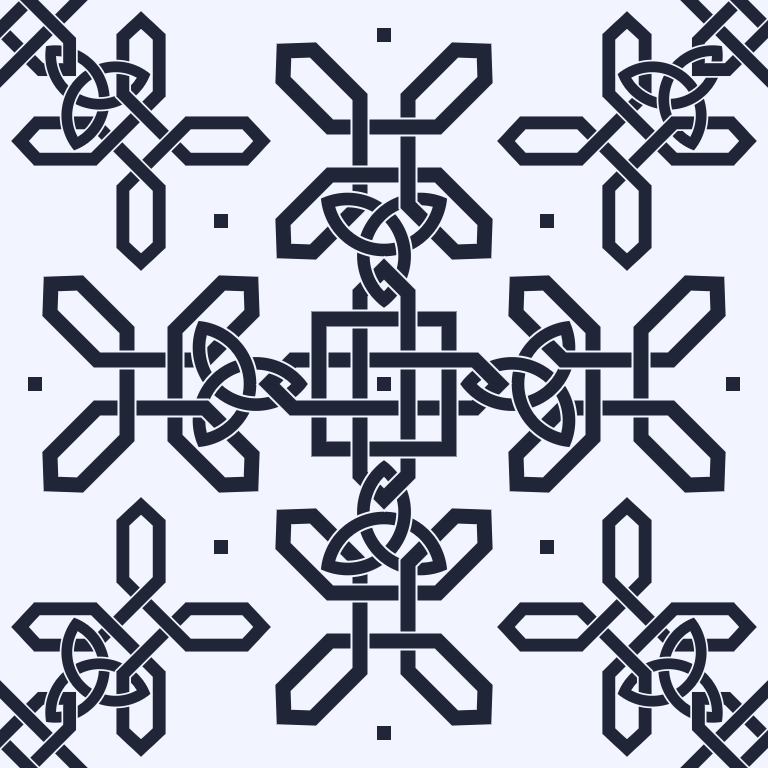
A Shadertoy shader for this pattern:

```glsl
// Interlaced knotwork: a woven star in the middle of the tile and a smaller,
// turned star on its corners. Each star is a square knot with four arms of
// triquetra and looped cross; strands are distance bands laid over each other.

const float TILE = 768.0;         // design units across the canvas
const float HALF_WIDTH = 7.5;     // half width of a strand
const float KNOT_HALF = 6.3;      // half width of a triquetra strand
const float GAP = 2.0;            // light edge beside an upper strand
const float RAIL = 24.0;          // offset of paired strands from their axis
const float SQUARE = 65.0;        // half side of the middle square
const float LINK_TIP = 115.0;     // tip of the long middle links
const float CROSS_AT = 233.0;     // arm position of the looped cross
const float KNOT_AT = 149.0;      // arm position of the triquetra
const float KNOT_OFFSET = 42.0;   // triquetra circle centres
const float KNOT_RADIUS = 57.0;   // triquetra circle radius
const float CORNER_SCALE = 0.856;
const float DOT_HALF = 7.0;
const float DOT_AXIS = 349.0;
const float DOT_DIAGONAL = 163.0;
const float DIAG = 0.70710678;
const vec3 PAPER = vec3(0.95, 0.96, 1.0);
const vec3 INK = vec3(0.125, 0.145, 0.22);

float pixelSize;

float cover(float d) { return clamp(0.5 - d / pixelSize, 0.0, 1.0); }

// Lay a strand on top, clearing a thin gap beside it
void lay(inout float ink, float d) {
    ink = max(ink * (1.0 - cover(d - GAP)), cover(d));
}

float squareBox(vec2 p, float h) { return max(abs(p.x), abs(p.y)) - h; }

// Long link with pointed ends along x
float linkBand(vec2 p) {
    vec2 a = abs(p);
    return abs(max(a.y - RAIL, (a.x + a.y - LINK_TIP) * DIAG)) - HALF_WIDTH;
}

// Closed loop on each diagonal of the cross
float loopBand(vec2 a) {
    float hi = max(a.x, a.y), lo = min(a.x, a.y);
    float side = max(RAIL - lo, (hi - lo - 30.0) * DIAG);
    return abs(max(side, hi + 0.035 * lo - 103.5)) - HALF_WIDTH;
}

vec2 knotCentre(int i) {
    float t = float(i) * 2.0943951;
    return KNOT_OFFSET * vec2(cos(t), sin(t));
}

float knotCircle(vec2 p, int i) {
    return length(p - knotCentre(i)) - KNOT_RADIUS;
}

// Three pointed lobes, then one arc raised at each inner crossing
void layTriquetra(inout float ink, vec2 p) {
    float lobes = 1e5;
    for (int i = 0; i < 3; i++)
        lobes = min(lobes, abs(max(knotCircle(p, i), knotCircle(p, (i + 1) % 3))));
    lay(ink, lobes - KNOT_HALF);
    for (int i = 0; i < 3; i++) {
        vec2 crossing = knotCentre((i + 2) % 3) * 0.55;
        if (length(p - crossing) < 17.0)
            lay(ink, abs(knotCircle(p, i)) - KNOT_HALF);
    }
}

// One arm: q.x runs outward from the star centre
void layArm(inout float ink, vec2 q) {
    vec2 m = q - vec2(CROSS_AT, 0.0), a = abs(m);
    float loops = loopBand(a);
    float along = max(abs(a.y - RAIL) - HALF_WIDTH, a.x - 40.0);
    float across = max(abs(a.x - RAIL) - HALF_WIDTH, a.y - 40.0);
    lay(ink, min(loops, min(along, across)));
    if (max(a.x, a.y) < 34.0) lay(ink, m.x * m.y < 0.0 ? along : across);

    layTriquetra(ink, q - vec2(KNOT_AT, 0.0));

    // Raise the strands on one side above the triquetra
    if (q.y > 0.0 && q.x > 86.0 && q.x < 130.0) lay(ink, linkBand(q));
    if (q.y > 12.0 && q.y < 40.0 && m.x > -70.0 && m.x < -34.0)
        lay(ink, min(loops, along));
}

float star(vec2 p) {
    float ink = 0.0;
    float ring = abs(squareBox(p, SQUARE)) - HALF_WIDTH;
    float level = linkBand(p), upright = linkBand(p.yx);
    bool levelOnTop = p.x * p.y > 0.0;
    lay(ink, levelOnTop ? ring : level);
    lay(ink, upright);
    lay(ink, levelOnTop ? level : ring);
    vec2 q = abs(p.x) > abs(p.y) ? p * sign(p.x) : vec2(abs(p.y), p.x);
    layArm(ink, q);
    return ink;
}

float dots(vec2 p) {
    vec2 a = abs(p);
    vec2 s = vec2(max(a.x, a.y), min(a.x, a.y));
    float d = min(squareBox(s, DOT_HALF), squareBox(s - vec2(DOT_AXIS, 0.0), DOT_HALF));
    return cover(min(d, squareBox(s - DOT_DIAGONAL, DOT_HALF)));
}

void mainImage(out vec4 fragColor, in vec2 fragCoord) {
    float size = min(iResolution.x, iResolution.y);
    pixelSize = TILE / size;
    vec2 p = (fract(fragCoord / size) - 0.5) * TILE;
    float ink = max(star(p), dots(p));

    // Smaller star, turned by an eighth, around the nearest corner
    vec2 c = (p - (step(0.0, p) - 0.5) * TILE) / CORNER_SCALE;
    pixelSize /= CORNER_SCALE;
    ink = max(ink, star(vec2(c.x - c.y, c.x + c.y) * DIAG));

    fragColor = vec4(mix(PAPER, INK, ink), 1.0);
}
```
